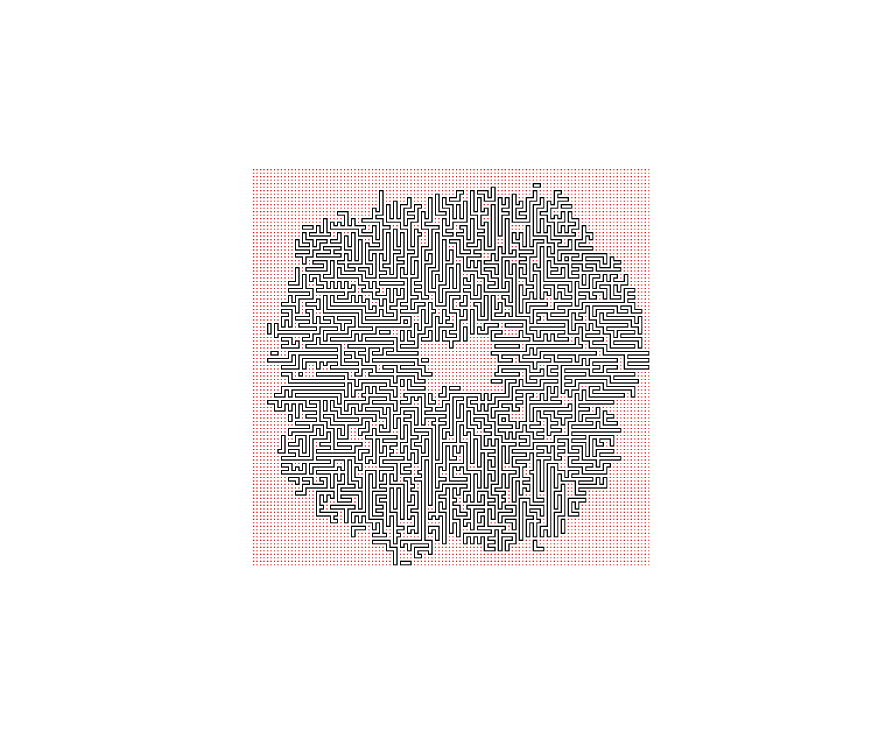
Give the GLSL for this pattern, as a Shadertoy shader.

```glsl
// A labyrinth loop grown around a ragged hole, on a square lattice of red dots.
// Random links between coarse nodes form trees that lean towards the centre;
// the black line traces the outline of those trees, two lattice points per node.

const vec2  FIELD_ORIGIN = vec2(144.0, 106.0) / 430.0; // in canvas heights
const float FIELD_SIZE   = 228.0 / 430.0;
const float NODES        = 57.0;   // coarse nodes per side
const float LINE_WIDTH   = 0.34;   // in lattice steps
const float DOT_WIDTH    = 0.34;
const float RADIAL_BIAS  = 0.35;   // how far branches point at the centre
const float GAP_CHANCE   = 0.006;  // nodes left empty in the maze
const float TRIM_CHANCE  = 0.25;   // branch tips cut to half a node
const float SPIKES       = 120.0;  // rays along the ragged rim
const float SPIKE_DEPTH  = 0.10;
const int   SAMPLES      = 3;      // per pixel side
const vec3  PAPER = vec3(1.0);
const vec3  INK   = vec3(0.0);
const vec3  RED   = vec3(1.0, 0.0, 0.0);

// Rim radius for every 15 degrees, counter-clockwise from the right
const int RIM_STEPS = 24;
const float RIM[RIM_STEPS] = float[RIM_STEPS](
    0.98, 0.99, 0.99, 1.01, 1.03, 0.92, 0.86, 0.91,
    0.93, 1.02, 0.95, 0.94, 0.89, 0.89, 0.98, 0.99,
    0.97, 1.05, 0.87, 0.94, 1.02, 0.96, 1.01, 0.84);

float hash(vec2 p) {
    vec3 h = fract(vec3(p.xyx) * 0.1031);
    h += dot(h, h.yzx + 33.33);
    return fract((h.x + h.y) * h.z);
}

// Node position with the field spanning -1 to 1
vec2 nodePosition(vec2 node) {
    return (node + 0.5) / NODES * 2.0 - 1.0;
}

float rimRadius(vec2 q) {
    float turn = fract(atan(q.y, q.x) / 6.2831853 + 1.0);
    float t = turn * float(RIM_STEPS);
    int i = int(t) % RIM_STEPS;
    float radius = mix(RIM[i], RIM[(i + 1) % RIM_STEPS], fract(t));
    float spike = hash(vec2(floor(turn * SPIKES), 7.0));
    return radius + SPIKE_DEPTH * (spike - 0.55);
}

bool insideBox(vec2 q, vec2 center, vec2 halfSize) {
    return all(lessThan(abs(q - center), halfSize));
}

bool insideHole(vec2 q, float jitter) {
    bool body = insideBox(q, vec2(0.045, 0.0), vec2(0.15, 0.115) + 0.05 * (jitter - 0.5));
    bool notch = q.y < -0.04 && abs(q.x - 0.035) < 0.02 - 0.3 * (q.y + 0.04);
    return (body && !notch)
        || insideBox(q, vec2(-0.13, 0.09), vec2(0.04, 0.03))
        || insideBox(q, vec2(0.14, 0.12), vec2(0.04, 0.03));
}

bool isActive(vec2 node) {
    if (min(node.x, node.y) < 0.0 || max(node.x, node.y) >= NODES) return false;
    float chance = hash(node + 31.0);
    vec2 q = nodePosition(node);
    return chance > GAP_CHANCE && length(q) < rimRadius(q) && !insideHole(q, chance);
}

// Step to the parent: inwards along the longer axis, else sideways
vec2 parentStep(vec2 node) {
    vec2 q = nodePosition(node);
    float alongX = mix(0.5, q.x * q.x / (dot(q, q) + 1e-5), RADIAL_BIAS);
    bool horizontal = hash(node + 3.0) < alongX;
    bool sideways = horizontal != (abs(q.x) > abs(q.y));
    vec2 dir = -sign(q);
    if (sideways) dir = vec2(hash(node + 57.0) < 0.5 ? -1.0 : 1.0);
    return horizontal ? vec2(dir.x, 0.0) : vec2(0.0, dir.y);
}

// Whether an active node joins its neighbour, as child or as parent
bool linked(vec2 node, vec2 dir) {
    bool joined = distance(parentStep(node), dir) < 0.5
               || distance(parentStep(node + dir), -dir) < 0.5;
    return joined && isActive(node + dir);
}

vec3 labyrinth(vec2 p) {
    if (min(p.x, p.y) < 0.0 || max(p.x, p.y) >= 2.0 * NODES) return PAPER;
    vec2 point = floor(p);
    vec2 local = p - point - 0.5;
    vec2 reach = abs(local);
    vec2 node = floor(point * 0.5);
    vec2 corner = (point - 2.0 * node) * 2.0 - 1.0;
    vec2 sideX = vec2(corner.x, 0.0), sideY = vec2(0.0, corner.y);
    vec3 dotColor = max(reach.x, reach.y) < 0.5 * DOT_WIDTH ? RED : PAPER;

    // Free lattice points and lone nodes are dots
    if (!isActive(node)) return dotColor;
    bool linkX = linked(node, sideX), linkY = linked(node, sideY);
    bool backX = linked(node, -sideX), backY = linked(node, -sideY);
    int links = int(linkX) + int(linkY) + int(backX) + int(backY);
    if (links == 0) return dotColor;

    // Trimmed branch tips lose the two points away from their link
    bool trimmed = links == 1 && hash(node + 91.0) < TRIM_CHANCE;
    if (trimmed && (backX || backY)) return dotColor;

    // Joints, then arms: outwards along links, inwards along closed sides
    float halfLine = 0.5 * LINE_WIDTH;
    if (max(reach.x, reach.y) < halfLine) return INK;
    if (min(reach.x, reach.y) > halfLine) return PAPER;
    bool horizontal = reach.x > reach.y;
    bool outward = dot(local, horizontal ? sideX : sideY) > 0.0;
    bool ahead = horizontal ? linkX : linkY;
    bool beside = horizontal ? linkY : linkX;
    bool drawn = outward ? ahead : (trimmed ? !ahead : !beside);
    return drawn ? INK : PAPER;
}

void mainImage(out vec4 fragColor, in vec2 fragCoord) {
    vec3 color = vec3(0.0);
    for (int i = 0; i < SAMPLES * SAMPLES; i++) {
        vec2 offset = (vec2(i % SAMPLES, i / SAMPLES) + 0.5) / float(SAMPLES) - 0.5;
        vec2 uv = (fragCoord + offset) / iResolution.y;
        color += labyrinth((uv - FIELD_ORIGIN) / FIELD_SIZE * 2.0 * NODES);
    }
    fragColor = vec4(color / float(SAMPLES * SAMPLES), 1.0);
}
```
